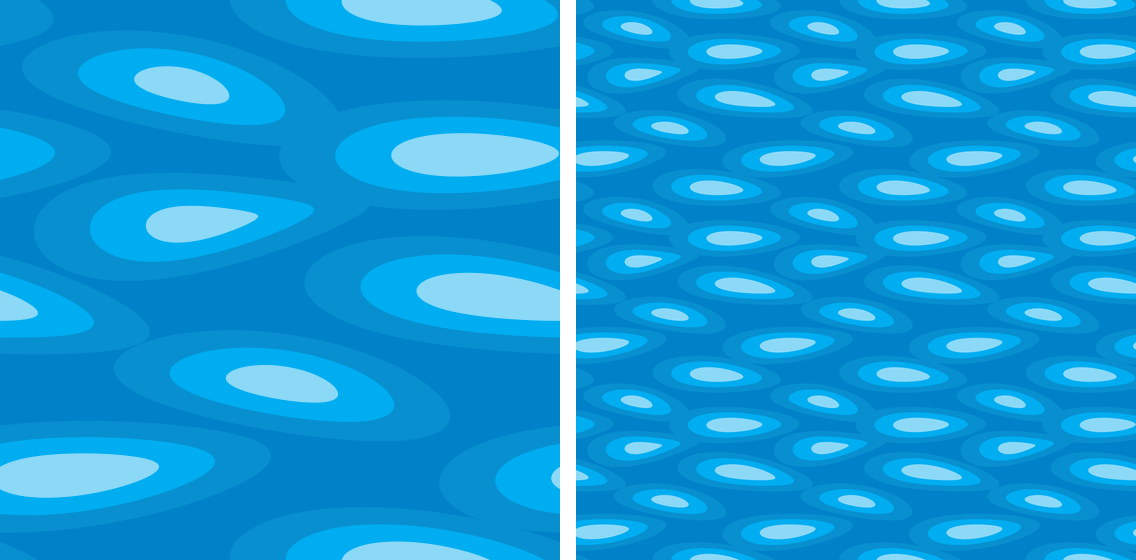
Left: one tile. Right: repeated 3 by 3.
This pattern is drawn by a Shadertoy shader. Its source:

```glsl
// Seamless flat water pattern: tilted egg-shaped ripples in three nested blues.
#define BLOBS 7
#define CORE_SMALL vec2(0.094, 0.030)
#define CORE_LARGE vec2(0.152, 0.038)
#define RING_WIDTH vec2(0.100, 0.029)
#define SLOPE 0.14
#define BEND 0.4
#define DEEP vec3(0.00, 0.51, 0.79)
#define SHADE vec3(0.03, 0.56, 0.81)
#define BRIGHT vec3(0.00, 0.68, 0.94)
#define GLINT vec3(0.55, 0.85, 0.97)

const float TAU = 6.2831853;

// Approximate signed distance to an egg whose centre line is sloped and bent.
float eggDistance(vec2 p, vec2 radius, float slope, float taper) {
    float along = clamp(p.x / radius.x, -1.0, 1.0);
    p.y -= slope * p.x * (1.0 + BEND * along);
    radius.y *= 1.0 - taper * along;
    vec2 q = p / radius;
    float len = length(q);
    vec2 normal = q / max(len, 1e-4);
    return (len - 1.0) / max(length(normal / radius), 1.0);
}

void mainImage(out vec4 fragColor, in vec2 fragCoord) {
    vec2 uv = fragCoord / iResolution.xy;
    float pixel = 1.0 / min(iResolution.x, iResolution.y);

    // Nearest edge of each layer: x = core, y = middle, z = outer.
    vec3 dist = vec3(1.0);
    for (int i = 0; i < BLOBS; i++) {
        float n = float(i);
        float row = n / float(BLOBS);

        // Slanted lattice, loosened by a slow sway that closes over the tile.
        float sway = cos(TAU * (n - 4.0) / float(BLOBS));
        vec2 centre = vec2(0.69 - 3.0 * row - 0.07 * sway,
                           1.015 - row + 0.025 * sway);
        vec2 p = fract(uv - centre + 0.5) - 0.5;

        // Large and small ripples alternate, each with its own lean and taper.
        vec2 core = mix(CORE_LARGE, CORE_SMALL, mod(n, 2.0));
        core.x += 0.010 * sway;
        float slope = SLOPE * sin(1.7 * n + 3.25) - 0.04;
        float taper = 0.2 - 0.25 * sin(TAU * n / 4.0);

        for (int ring = 0; ring < 3; ring++) {
            vec2 radius = core + float(ring) * RING_WIDTH;
            dist[ring] = min(dist[ring], eggDistance(p, radius, slope, taper));
        }
    }

    // Paint the layers from the outside in, with one-pixel smooth edges.
    vec3 cover = clamp(0.5 - dist / pixel, 0.0, 1.0);
    vec3 color = mix(DEEP, SHADE, cover.z);
    color = mix(color, BRIGHT, cover.y);
    color = mix(color, GLINT, cover.x);
    fragColor = vec4(color, 1.0);
}
```
